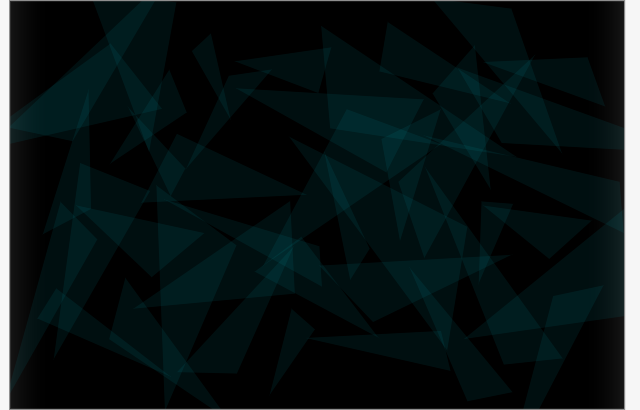
Write a Shadertoy shader that draws this background.

```glsl
#define GRID vec2(7.0, 6.0)
#define SHARD_LENGTH vec2(0.2, 0.58)
#define SHARD_ASPECT vec2(0.2, 0.56)
#define SHARD_SKEW 0.3
#define SHARD_COLOR vec3(0.0, 0.78, 0.84)
#define SHARD_ALPHA 0.075
#define SIDE_GLOW 0.085
#define GLOW_WIDTH 0.1
#define MARGIN_LEFT 0.025
#define MARGIN_RIGHT 0.039
#define RIM_WIDTH 0.003
#define PAPER vec3(0.965)

vec3 hash3(vec2 cell) {
    vec3 q = fract(cell.xyx * vec3(0.1031, 0.103, 0.0973));
    q += dot(q, q.yxz + 33.33);
    return fract((q.xxy + q.yzz) * q.zyx);
}

// Signed distance to the line a-b, positive on its right
float edgeDistance(vec2 p, vec2 a, vec2 b) {
    vec2 along = normalize(b - a);
    return dot(p - a, vec2(along.y, -along.x));
}

// Corners run counterclockwise
float triangleDistance(vec2 p, vec2 a, vec2 b, vec2 c) {
    return max(edgeDistance(p, a, b), max(edgeDistance(p, b, c), edgeDistance(p, c, a)));
}

// Long scalene triangle, randomly turned and jittered within its cell
float shardDistance(vec2 p, vec2 cell, float aspect) {
    vec3 place = hash3(cell + 17.0);
    vec3 shape = hash3(cell + 71.0);
    vec2 spot = (cell + 0.1 + 0.8 * place.xy) / GRID;
    vec2 center = mix(vec2(0.07, 0.1), vec2(0.93, 0.9), spot) * vec2(aspect, 1.0);

    float size = mix(SHARD_LENGTH.x, SHARD_LENGTH.y, pow(shape.x, 1.4));
    float halfWidth = 0.5 * size * mix(SHARD_ASPECT.x, SHARD_ASPECT.y, shape.y);
    float angle = 6.2832 * place.z;
    vec2 axis = vec2(cos(angle), sin(angle));
    vec2 across = vec2(-axis.y, axis.x);

    vec2 apex = center + axis * size * 0.65;
    vec2 base = center - axis * size * 0.35;
    vec2 slant = across * halfWidth + axis * size * SHARD_SKEW * (shape.z - 0.5);
    return triangleDistance(p, apex, base + slant, base - slant);
}

float cover(float d, float pixel) {
    return 1.0 - smoothstep(-0.6 * pixel, 0.6 * pixel, d);
}

void mainImage(out vec4 fragColor, in vec2 fragCoord) {
    float pixel = 1.0 / iResolution.y;
    float aspect = iResolution.x * pixel;
    vec2 p = fragCoord * pixel;

    // Black ground with a grey glow along both sides
    float sideDistance = min(p.x - MARGIN_LEFT, aspect - MARGIN_RIGHT - p.x);
    float glow = 1.0 - clamp(sideDistance / GLOW_WIDTH, 0.0, 1.0);
    vec3 color = vec3(SIDE_GLOW * glow * glow);

    // Overlapping translucent shards
    for (float y = 0.0; y < GRID.y; y++) {
        for (float x = 0.0; x < GRID.x; x++) {
            float d = shardDistance(p, vec2(x, y), aspect);
            color = mix(color, SHARD_COLOR, SHARD_ALPHA * cover(d, pixel));
        }
    }

    // Thin grey rim and pale side margins
    float inside = min(sideDistance, min(p.y, 1.0 - p.y) - RIM_WIDTH);
    color = mix(vec3(0.55), color, cover(-inside, pixel));
    color = mix(PAPER, color, cover(-inside - RIM_WIDTH, pixel));
    fragColor = vec4(color, 1.0);
}
```
